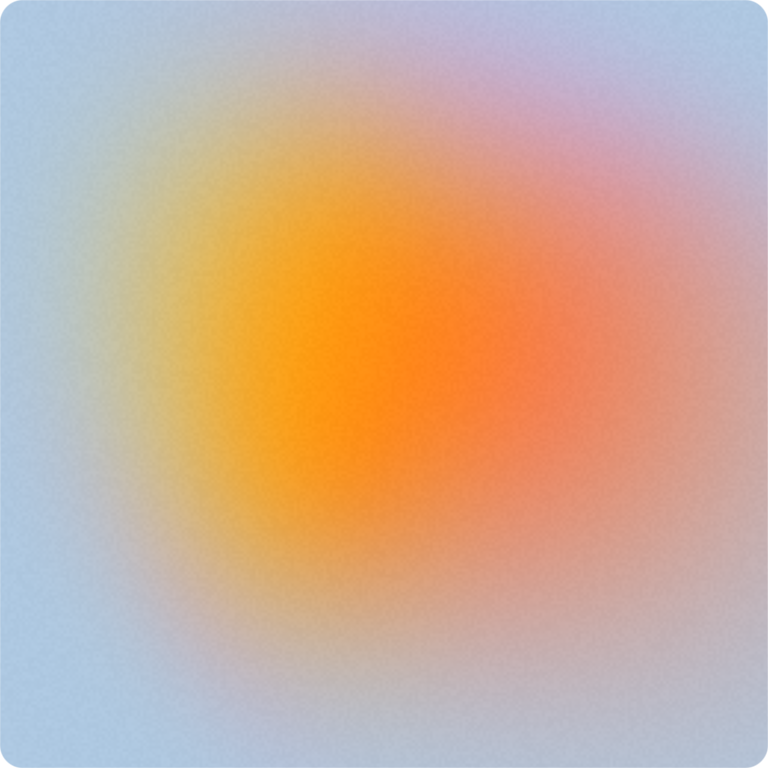
A Shadertoy shader for this background:

```glsl
const vec3 PAPER  = vec3(1.0);
const vec3 SKY    = vec3(0.68, 0.785, 0.885);
const vec3 PINK   = vec3(0.85, 0.58, 0.80);
const vec3 LILAC  = vec3(0.78, 0.64, 0.86);
const vec3 YELLOW = vec3(0.96, 0.71, 0.16);
const vec3 AMBER  = vec3(1.0, 0.61, 0.05);
const vec3 ORANGE = vec3(1.0, 0.53, 0.09);
const vec3 CORAL  = vec3(1.0, 0.455, 0.23);

const vec2 BODY_CENTER = vec2(0.5, 0.515);
const float BODY_RADIUS = 0.33;
const float RAMP_TILT = 0.22;
const float CORNER_RADIUS = 0.03;
const float GRAIN_CELLS = 260.0;
const float GRAIN_AMOUNT = 0.022;

float hash(vec2 p) {
    vec3 q = fract(vec3(p.xyx) * 0.1031);
    q += dot(q, q.yzx + 33.33);
    return fract((q.x + q.y) * q.z);
}

float valueNoise(vec2 p) {
    vec2 cell = floor(p), f = fract(p);
    f = f * f * (3.0 - 2.0 * f);
    float low = mix(hash(cell), hash(cell + vec2(1, 0)), f.x);
    float high = mix(hash(cell + vec2(0, 1)), hash(cell + vec2(1, 1)), f.x);
    return mix(low, high, f.y);
}

// Gaussian ellipse whose long side follows the angle
float glow(vec2 p, float angle, vec2 spread) {
    float c = cos(angle), s = sin(angle);
    vec2 q = vec2(c * p.x + s * p.y, c * p.y - s * p.x) / spread;
    return exp(-0.5 * dot(q, q));
}

// Lopsided blob: both its half-level radius and its softness vary by direction
float bodyMask(vec2 p) {
    float r = length(p);
    vec2 d = p / max(r, 1e-4);
    float cos2 = d.x * d.x - d.y * d.y;
    float sin2 = 2.0 * d.x * d.y;
    float cos3 = d.x * (4.0 * d.x * d.x - 3.0);
    float radius = BODY_RADIUS + 0.035 * d.x + 0.035 * cos2 - 0.015 * sin2 + 0.027 * cos3;
    float falloff = 2.8 - 0.5 * d.x + 0.4 * d.y + 0.3 * sin2;
    return exp2(-pow(r / radius, falloff));
}

vec3 bodyColor(vec2 p) {
    float t = p.x - RAMP_TILT * p.y;
    vec3 color = mix(YELLOW, AMBER, smoothstep(-0.34, -0.06, t));
    color = mix(color, ORANGE, smoothstep(-0.14, 0.06, t));
    return mix(color, CORAL, smoothstep(-0.02, 0.26, t));
}

float roundedBox(vec2 p, vec2 halfSize, float radius) {
    vec2 q = abs(p) - halfSize + radius;
    return length(max(q, 0.0)) + min(max(q.x, q.y), 0.0) - radius;
}

void mainImage(out vec4 fragColor, in vec2 fragCoord) {
    vec2 uv = fragCoord / iResolution.xy;

    // Cool ground with pink and lilac glows
    vec3 color = SKY;
    color = mix(color, PINK, 0.55 * glow(uv - vec2(0.68, 0.81), -0.4, vec2(0.24, 0.11)));
    color = mix(color, LILAC, 0.35 * glow(uv - vec2(0.25, 0.23), -0.97, vec2(0.17, 0.065)));

    // Warm body
    vec2 p = uv - BODY_CENTER;
    color = mix(color, bodyColor(p), bodyMask(p));

    // Fine grain
    color += GRAIN_AMOUNT * (valueNoise(uv * GRAIN_CELLS) - 0.5);

    // Rounded card corners
    float pixel = 1.0 / min(iResolution.x, iResolution.y);
    float edge = roundedBox(uv - 0.5, vec2(0.5), CORNER_RADIUS);
    color = mix(color, PAPER, smoothstep(-pixel, pixel, edge) * step(0.0, edge + pixel));

    fragColor = vec4(clamp(color, 0.0, 1.0), 1.0);
}
```
